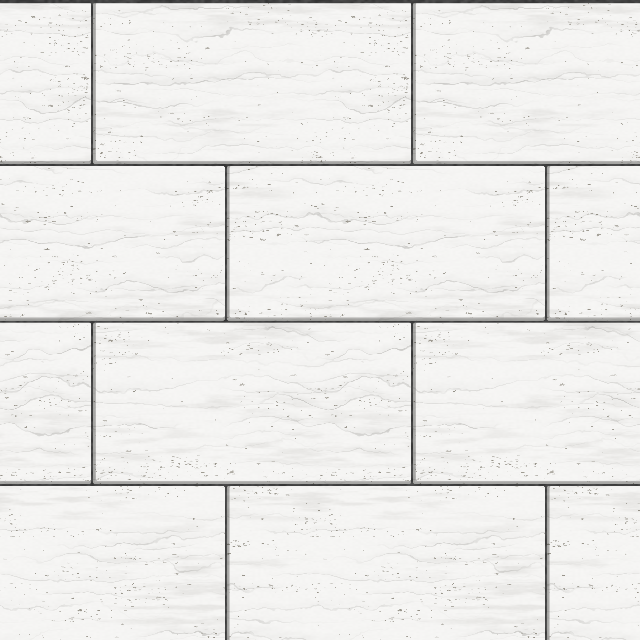
Give the GLSL for this texture, as a three.js fragment shader.

```glsl
// Pale travertine blocks in running bond: four courses, two blocks per course.
// Rounded-box distances cut the joints and the bevels on left and lower edges;
// wavy bands draw the bedding veins, and jittered cells scatter the small pits.
varying vec2 vUv;

const float BLOCK_WIDTH = 0.5;
const float COURSE_PAIR = 0.5;        // height of two courses
const float LOW_COURSE = 0.2448;      // height of the lower course of a pair
const float FIRST_JOINT = -0.0026;
const float LOW_SHIFT = 0.3529;       // upright joint in lower courses
const float HIGH_SHIFT = 0.1439;      // upright joint in upper courses
const float JOINT_HALF = 0.0014;
const float CORNER = 0.0035;
const vec2 BEVEL = vec2(0.0044, 0.0052);
const float TOP_BAR = 0.9948;
const float SOFT = 0.0006;            // edge smoothing
const vec2 PIT_CELL = vec2(0.0135, 0.0068);

const vec3 STONE = vec3(0.962, 0.960, 0.954);
const vec3 VEIN = vec3(0.66, 0.655, 0.64);
const vec3 PIT = vec3(0.46, 0.44, 0.39);
const vec3 BEVEL_DARK = vec3(0.65, 0.65, 0.64);
const vec3 BEVEL_LIGHT = vec3(0.74, 0.735, 0.73);
const vec3 JOINT = vec3(0.20);
const vec3 JOINT_DUST = vec3(0.31);

float hash(vec2 p) {
  vec3 q = fract(vec3(p.xyx) * 0.1031);
  q += dot(q, q.yzx + 33.33);
  return fract((q.x + q.y) * q.z);
}

float noise(vec2 p) {
  vec2 i = floor(p), f = fract(p);
  f = f * f * (3.0 - 2.0 * f);
  return mix(mix(hash(i), hash(i + vec2(1.0, 0.0)), f.x),
             mix(hash(i + vec2(0.0, 1.0)), hash(i + 1.0), f.x), f.y);
}

float fbm(vec2 p) {
  float sum = 0.0, gain = 0.5;
  for (int i = 0; i < 5; i++) {
    sum += gain * noise(p);
    p = p * 2.03 + 17.3;
    gain *= 0.5;
  }
  return sum / 0.97;
}

// Signed distance to a rounded box given by its lower left and upper right
float roundBox(vec2 p, vec2 low, vec2 high) {
  vec2 d = abs(p - 0.5 * (low + high)) - 0.5 * (high - low) + CORNER;
  return length(max(d, 0.0)) + min(max(d.x, d.y), 0.0) - CORNER;
}

// Long wavy lines, one to a band, each fading in and out with a cloud above
float veins(vec2 p, float bands, float line) {
  float t = p.y * bands + 1.5 * (fbm(p * vec2(15.0, 18.0) + bands) - 0.5);
  float id = floor(t);
  float above = fract(t) - mix(0.15, 0.4, hash(vec2(id, bands)));
  float zone = smoothstep(0.38, 0.85, noise(vec2(p.x * 8.0, id * 5.7 + bands)));
  float broken = mix(0.25, 1.0, noise(p * vec2(55.0, 90.0)));
  float stroke = broken * (1.0 - smoothstep(0.3 * line, line, abs(above) / bands));
  float cloud = smoothstep(-0.02, 0.02, above) * (1.0 - smoothstep(0.0, 0.5, above));
  return zone * (0.50 * stroke + 0.16 * cloud * fbm(p * vec2(50.0, 200.0)));
}

// Small elongated holes, gathered along the bedding
float pits(vec2 p) {
  float ink = 0.0;
  float zone = smoothstep(0.45, 0.9, noise(p * vec2(9.0, 46.0) + 73.0));
  for (int i = 0; i < 3; i++) {
    float layer = float(i);
    vec2 g = p / PIT_CELL * (1.0 + 0.4 * layer) + 19.7 * layer;
    vec2 id = floor(g);
    vec2 centre = 0.35 + 0.3 * vec2(hash(id + 3.1), hash(id + 8.7));
    float size = hash(id + 5.3);
    vec2 radius = mix(vec2(0.09, 0.11), vec2(0.33, 0.24), size * size);
    float ragged = 1.5 * (noise(g * 7.0) - 0.5);
    float d = length((fract(g) - centre) / radius) + ragged;
    float present = step(hash(id + 27.1), 0.012 + 0.20 * zone);
    float depth = mix(0.12, 0.78, hash(id + 31.7));
    ink = max(ink, present * depth * (1.0 - smoothstep(0.4, 1.15, d)));
  }
  return ink;
}

vec3 stoneColour(vec2 p) {
  float streak = fbm(p * vec2(16.0, 130.0) + 5.0);
  float bed = smoothstep(0.35, 0.8, noise(p * vec2(4.0, 24.0) + 61.0));
  float grain = noise(p * vec2(230.0, 420.0)) - 0.5;
  float shade = 0.055 * bed * smoothstep(0.42, 0.8, streak);
  vec3 colour = STONE - shade * vec3(0.97, 1.0, 1.05) + 0.012 * grain;
  float ink = veins(p, 27.0, 0.0016) + 0.7 * veins(p + 7.3, 43.0, 0.0012);
  colour = mix(colour, VEIN, min(ink, 0.65));
  return mix(colour, PIT, pits(p + vec2(0.0, 0.004 * noise(p * 45.0))));
}

void main() {
  // Course and block under this point
  float rise = vUv.y - FIRST_JOINT;
  float pair = floor(rise / COURSE_PAIR);
  float y = rise - pair * COURSE_PAIR;
  float upper = step(LOW_COURSE, y);
  float height = mix(LOW_COURSE, COURSE_PAIR - LOW_COURSE, upper);
  float x = mod(vUv.x - mix(LOW_SHIFT, HIGH_SHIFT, upper), BLOCK_WIDTH);
  vec2 p = vec2(x, y - upper * LOW_COURSE);

  // Block outline and flat face; the lowest course runs past the canvas
  float sink = 0.02 * (1.0 - upper) * (1.0 - step(0.5, pair));
  vec2 low = vec2(JOINT_HALF, JOINT_HALF - sink);
  vec2 high = vec2(BLOCK_WIDTH, height) - JOINT_HALF;
  float block = roundBox(p, low, high);
  float face = roundBox(p, low + BEVEL, high);

  // Stone, bevel and joint
  vec3 stone = stoneColour(p + vec2(1.3, 2.0 + 3.7 * (pair * 2.0 + upper)));
  float slope = smoothstep(0.3, 1.0, -block / BEVEL.y);
  vec3 bevel = mix(BEVEL_DARK, BEVEL_LIGHT, slope) * stone / STONE;
  vec3 joint = mix(JOINT, JOINT_DUST, noise(vUv * 180.0));
  vec3 colour = mix(stone, bevel, smoothstep(-SOFT, SOFT, face));
  colour = mix(colour, joint, smoothstep(-SOFT, SOFT, block));
  colour = mix(colour, joint, smoothstep(TOP_BAR - SOFT, TOP_BAR + SOFT, vUv.y));
  gl_FragColor = vec4(colour, 1.0);
}
```
